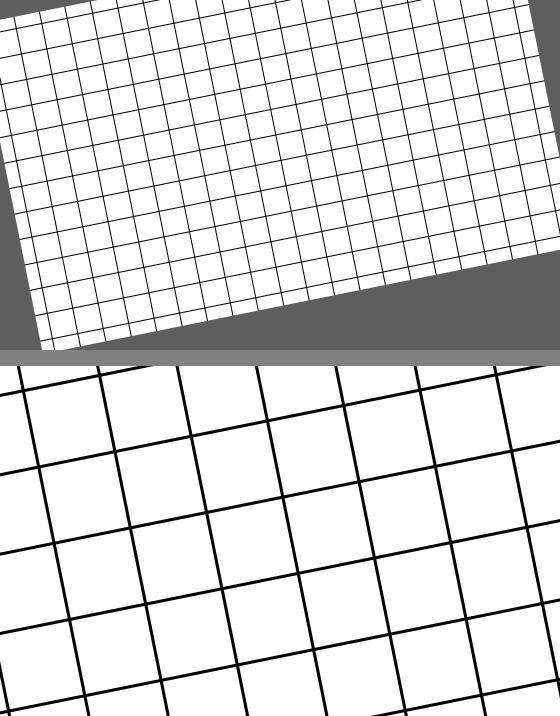
Top, the full canvas; bottom, a detail of the centre.
Give the GLSL for this pattern, as a Shadertoy shader.

```glsl
// Draws a tilted white sheet ruled with a thin black square grid on dark grey.

const vec3 BACKDROP = vec3(0.37);
const vec3 PAPER = vec3(1.0);
const vec3 INK = vec3(0.0);

// All lengths are fractions of the canvas height.
const float TILT = 0.199;
const float CELL = 0.07408;
const float LINE_WIDTH = 0.0029;
const vec2 GRID_ORIGIN = vec2(0.0050, 0.0020);
const vec2 SHEET_MIN = vec2(0.1179, -0.0354);
const vec2 SHEET_MAX = vec2(1.6760, 0.9250);

// Coordinates along axes turned counterclockwise by the angle.
vec2 toTiltedAxes(vec2 p, float angle) {
    float c = cos(angle), s = sin(angle);
    return vec2(c * p.x + s * p.y, c * p.y - s * p.x);
}

// Signed distance to an axis-aligned box.
float boxDistance(vec2 p, vec2 lo, vec2 hi) {
    vec2 d = abs(p - 0.5 * (lo + hi)) - 0.5 * (hi - lo);
    return length(max(d, 0.0)) + min(max(d.x, d.y), 0.0);
}

// Share of a pixel covered by each family of ruled lines.
vec2 lineCoverage(vec2 p, float cell, float width, float pixel) {
    vec2 d = abs(fract(p / cell + 0.5) - 0.5) * cell;
    vec2 upper = min(d + 0.5 * pixel, vec2(0.5 * width));
    vec2 lower = max(d - 0.5 * pixel, vec2(-0.5 * width));
    return clamp((upper - lower) / pixel, 0.0, 1.0);
}

void mainImage(out vec4 fragColor, in vec2 fragCoord) {
    float pixel = 1.0 / iResolution.y;
    vec2 p = toTiltedAxes(fragCoord * pixel, TILT);

    // Ruled paper: the two line families join without double darkening.
    vec2 ruled = lineCoverage(p - GRID_ORIGIN, CELL, LINE_WIDTH, pixel);
    float ink = 1.0 - (1.0 - ruled.x) * (1.0 - ruled.y);
    vec3 sheet = mix(PAPER, INK, ink);

    // Sheet over the backdrop.
    float edge = boxDistance(p, SHEET_MIN, SHEET_MAX);
    float inside = clamp(0.5 - edge / pixel, 0.0, 1.0);
    fragColor = vec4(mix(BACKDROP, sheet, inside), 1.0);
}
```
